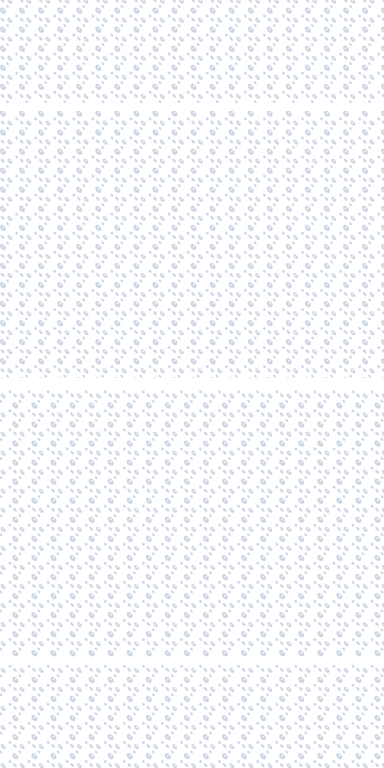
Write a Shadertoy shader that draws this pattern.

```glsl
// Pale blue-grey notched seeds and leaves on white, in slanting chains.
// One group of ellipse distances wraps across and down; horizontal bands
// crop it at whole rows, parted by white strips, with a shift at the middle.

#define COLUMNS 20.15
#define BAND_ROWS 14.0
#define MID_GAP 0.68
#define OUTER_GAP 0.40
#define UPPER_SEED vec2(0.08, 0.15)
#define LOWER_SEED vec2(0.73, 0.79)
#define SLANT 0.85
#define NOTCH 0.022
#define PAPER vec3(1.0)
#define INK vec3(0.80, 0.835, 0.888)

// Offset from the nearest repeat of a centre
vec2 wrapped(vec2 p, vec2 centre) {
    vec2 d = p - centre;
    return d - round(d);
}

vec2 turn(vec2 p, float angle) {
    float c = cos(angle), s = sin(angle);
    return vec2(c * p.x + s * p.y, c * p.y - s * p.x);
}

// Approximate signed distance to an ellipse
float ellipse(vec2 p, vec2 radii) {
    float k = length(p / radii);
    return k * (k - 1.0) / max(length(p / (radii * radii)), 1e-4);
}

float leaf(vec2 p, vec2 centre, vec2 radii) {
    return ellipse(turn(wrapped(p, centre), SLANT), radii);
}

// Leaf with a notch cut into its upper side
float notchedSeed(vec2 p, vec2 centre, vec2 radii) {
    vec2 q = turn(wrapped(p, centre), SLANT);
    float notch = max(abs(q.x + 0.1 * radii.x) - NOTCH, q.y - 0.2 * radii.y);
    return max(ellipse(q, radii), -notch);
}

void mainImage(out vec4 fragColor, in vec2 fragCoord) {
    float pixel = COLUMNS / iResolution.x;
    vec2 p = (fragCoord - 0.5 * iResolution.xy) * pixel;

    // Fold the height into bands of whole rows
    float side = p.y < 0.0 ? -1.0 : 1.0;
    float band = abs(p.y) - 0.5 * MID_GAP;
    if (band > BAND_ROWS + 0.5 * OUTER_GAP) band -= BAND_ROWS + OUTER_GAP;
    float inBand = step(0.0, band) * step(band, BAND_ROWS);

    // Cell position measured rightward and downward from the main seed
    vec2 cell = vec2(p.x, -side * band);
    cell -= side > 0.0 ? UPPER_SEED : LOWER_SEED;

    // One group: two notched seeds, two leaves and a dot
    float d = notchedSeed(cell, vec2(0.0), vec2(0.180, 0.130));
    d = min(d, notchedSeed(cell, vec2(0.36, 0.50), vec2(0.150, 0.095)));
    d = min(d, leaf(cell, vec2(0.98, 0.47), vec2(0.120, 0.062)));
    d = min(d, leaf(cell, vec2(0.72, 0.28), vec2(0.078, 0.066)));
    d = min(d, leaf(cell, vec2(0.24, 0.78), vec2(0.085, 0.055)));

    float ink = clamp(0.5 - d / (1.3 * pixel), 0.0, 1.0) * inBand;
    fragColor = vec4(mix(PAPER, INK, ink), 1.0);
}
```
